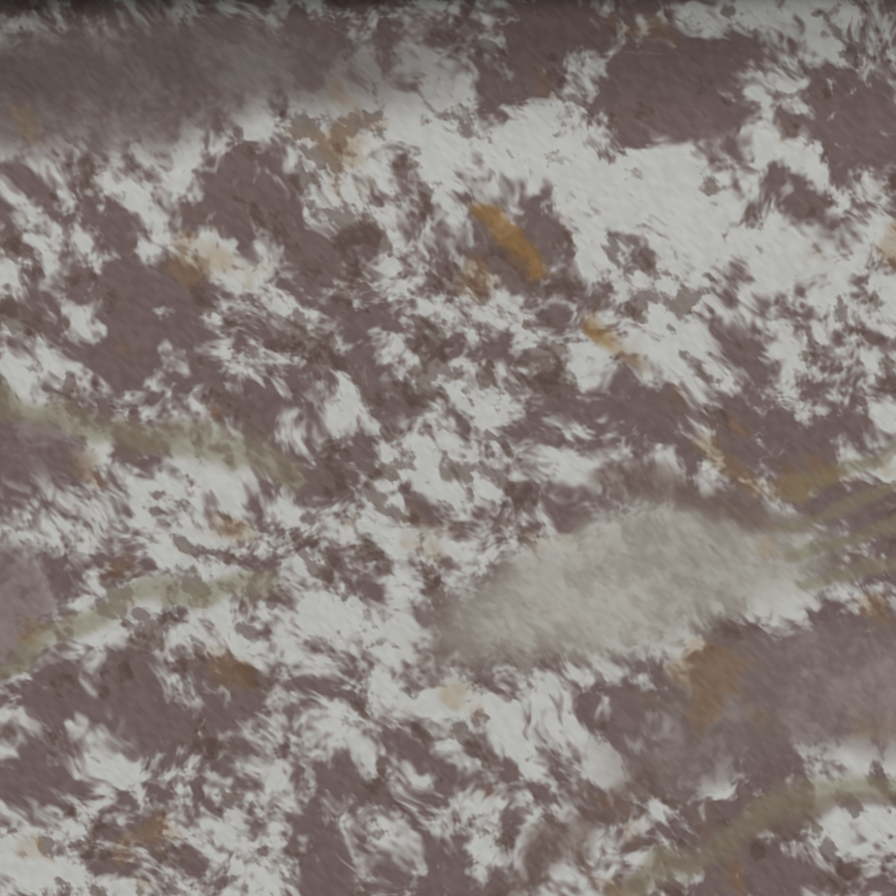
Reproduce this texture procedurally as a three.js fragment shader.

```glsl
// Weathered mauve stone with pale mineral flakes, smooth bands and thin veins.
// Layered value noise sets the flake cover; warped ellipses and capsules place
// the bands, olive veins and ochre streaks, and a shade darkens the top edge.
varying vec2 vUv;

const vec3 MAUVE = vec3(0.425, 0.365, 0.355);
const vec3 PALE = vec3(0.715, 0.715, 0.70);
const vec3 UMBER = vec3(0.33, 0.26, 0.235);
const vec3 BEIGE = vec3(0.605, 0.59, 0.555);
const vec3 DUSK = vec3(0.475, 0.425, 0.41);
const vec3 OLIVE = vec3(0.49, 0.465, 0.38);
const vec3 OCHRE = vec3(0.53, 0.40, 0.24);

float hash(vec2 p) {
  vec3 q = fract(vec3(p.xyx) * 0.1031);
  q += dot(q, q.yzx + 33.33);
  return fract((q.x + q.y) * q.z);
}

float noise(vec2 p) {
  vec2 i = floor(p);
  vec2 f = fract(p);
  f = f * f * (3.0 - 2.0 * f);
  float low = mix(hash(i), hash(i + vec2(1.0, 0.0)), f.x);
  float high = mix(hash(i + vec2(0.0, 1.0)), hash(i + 1.0), f.x);
  return mix(low, high, f.y);
}

vec2 rotate(vec2 p, float angle) {
  float c = cos(angle);
  float s = sin(angle);
  return vec2(c * p.x + s * p.y, c * p.y - s * p.x);
}

float fbm(vec2 p, float gain) {
  float sum = 0.0;
  float total = 0.0;
  float weight = 1.0;
  for (int i = 0; i < 4; i++) {
    sum += weight * noise(p);
    total += weight;
    weight *= gain;
    p = rotate(p, 0.6) * 2.03 + 17.3;
  }
  return sum / total;
}

// Soft ellipse: 1 inside, 0 outside
float blob(vec2 p, vec2 centre, vec2 radius, float angle) {
  return 1.0 - smoothstep(0.55, 1.2, length(rotate(p - centre, angle) / radius));
}

// Soft capsule between two points
float vein(vec2 p, vec2 a, vec2 b, float width) {
  vec2 ab = b - a;
  float t = clamp(dot(p - a, ab) / dot(ab, ab), 0.0, 1.0);
  return 1.0 - smoothstep(width * 0.2, width, length(p - a - ab * t));
}

// Positive where pale flakes prevail, negative where mauve does
float flakeBias(vec2 p) {
  float bias = 0.24 * blob(p, vec2(0.80, 0.74), vec2(0.23, 0.13), -0.5);
  bias += 0.34 * blob(p, vec2(0.43, 0.87), vec2(0.11, 0.05), 0.3);
  bias += 0.36 * blob(p, vec2(0.62, 0.16), vec2(0.08, 0.05), -0.3);
  bias += 0.15 * blob(p, vec2(0.13, 0.36), vec2(0.20, 0.16), 0.3);
  bias -= 0.18 * blob(p, vec2(0.46, 0.70), vec2(0.20, 0.14), -0.5);
  bias -= 0.20 * blob(p, vec2(0.13, 0.64), vec2(0.12, 0.07), -0.2);
  bias -= 0.16 * blob(p, vec2(0.33, 0.17), vec2(0.24, 0.13), -0.7);
  return bias - 0.12 * smoothstep(0.84, 0.92, p.y);
}

void main() {
  vec2 warp = vec2(fbm(vUv * 7.0, 0.5), fbm(vUv * 7.0 + 41.0, 0.5)) - 0.5;
  vec2 p = vUv + 0.11 * warp;
  vec2 slant = rotate(vUv, -0.75) * vec2(0.8, 1.1);
  float cloud = fbm(vUv * 6.0 + 8.0, 0.55) - 0.5;
  float grain = fbm(slant * 27.0 + warp * 2.0, 0.72) - 0.5;
  float fine = noise(slant * vec2(130.0, 210.0)) - 0.5;

  // Flakes over mauve ground, with umber specks
  float cover = cloud * 0.95 + grain * 1.9 + flakeBias(p);
  vec3 color = mix(MAUVE, PALE, smoothstep(-0.27, 0.25, cover));
  float speck = fbm(slant * 34.0 + 63.0, 0.6) + 0.25 * cloud;
  color = mix(color, UMBER, 0.55 * smoothstep(0.60, 0.74, speck));

  // Smooth bands that bury most of the grain
  float beige = blob(p, vec2(0.72, 0.34), vec2(0.25, 0.085), 0.25);
  float dusk = blob(p, vec2(0.90, 0.215), vec2(0.25, 0.065), 0.25);
  float roof = blob(p, vec2(0.13, 0.90), vec2(0.40, 0.075), 0.12);
  float left = blob(p, vec2(0.02, 0.33), vec2(0.07, 0.05), -0.3);
  left = max(left, blob(p, vec2(0.04, 0.50), vec2(0.07, 0.045), -0.5));
  color = mix(color, BEIGE + 0.12 * cloud, 0.8 * beige);
  color = mix(color, DUSK + 0.10 * cloud, 0.85 * dusk);
  color = mix(color, DUSK * 0.95 + 0.12 * cloud, 0.8 * roof);
  color = mix(color, MAUVE, 0.75 * left);

  // Umber rims along the bands
  float rim = vein(p, vec2(0.68, 0.445), vec2(0.90, 0.42), 0.025);
  rim = max(rim, vein(p, vec2(0.57, 0.01), vec2(0.72, 0.16), 0.022));
  rim = max(rim, vein(p, vec2(0.76, 0.04), vec2(1.02, 0.13), 0.016));
  color = mix(color, UMBER + 0.08, 0.6 * rim);

  // Olive veins, with a parallel set at the right
  float olive = vein(p, vec2(-0.02, 0.27), vec2(0.31, 0.37), 0.022);
  olive = max(olive, vein(p, vec2(-0.02, 0.56), vec2(0.32, 0.48), 0.025));
  olive = max(olive, vein(p, vec2(0.68, 0.01), vec2(1.02, 0.15), 0.025));
  for (int i = 0; i < 4; i++) {
    vec2 start = vec2(0.88, 0.46 - 0.045 * float(i));
    olive = max(olive, vein(p, start, start + vec2(0.16, 0.07), 0.013));
  }
  color = mix(color, OLIVE, 0.6 * olive);

  // Broken ochre streak and scattered stains
  float ochre = vein(p, vec2(0.52, 0.78), vec2(0.83, 0.49), 0.018);
  ochre *= smoothstep(0.42, 0.65, noise(vUv * 24.0 + 5.0));
  ochre += 0.4 * smoothstep(0.66, 0.80, fbm(slant * 15.0 + 90.0, 0.5));
  color = mix(color, OCHRE, 0.75 * min(ochre, 1.0));

  // Fine tooth and the shaded top edge
  color += 0.045 * fine;
  color *= 1.0 - 0.22 * smoothstep(0.82, 0.97, vUv.y + 0.06 * (0.5 - vUv.x));
  color *= 1.0 - 0.5 * smoothstep(0.965, 1.01, vUv.y - 0.02 * vUv.x);
  gl_FragColor = vec4(color, 1.0);
}
```
